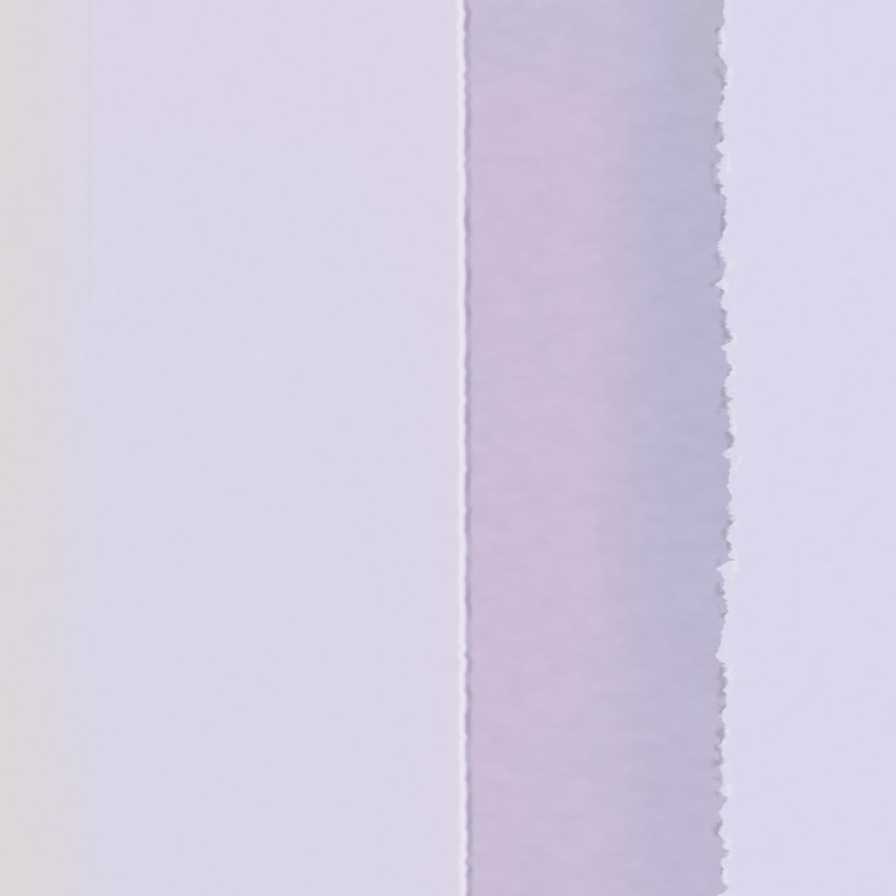
Give the GLSL for this background, as a WebGL 1 fragment shader.

```glsl
precision highp float;
// Pale lilac paper with a mauve watercolour band between torn vertical edges.

uniform vec2 u_resolution;

// Sine-free hash of a lattice point
float hash(vec2 p) {
  vec3 q = fract(vec3(p.xyx) * 0.1031);
  q += dot(q, q.yzx + 33.33);
  return fract((q.x + q.y) * q.z);
}

// Smooth value noise in 0..1
float noise(vec2 p) {
  vec2 cell = floor(p);
  vec2 f = fract(p);
  f = f * f * (3.0 - 2.0 * f);
  float low = mix(hash(cell), hash(cell + vec2(1.0, 0.0)), f.x);
  float high = mix(hash(cell + vec2(0.0, 1.0)), hash(cell + 1.0), f.x);
  return mix(low, high, f.y);
}

// Layered noise in about 0..1
float fbm(vec2 p) {
  float sum = 0.0;
  float weight = 0.5;
  for (int i = 0; i < 4; i++) {
    sum += weight * noise(p);
    p = p * 2.03 + 17.3;
    weight *= 0.5;
  }
  return sum / 0.9375;
}

// Soft vertical line around a centre
float ridge(float x, float centre, float width) {
  float d = (x - centre) / width;
  return exp(-d * d);
}

// Smooth step of a given softness around an edge
float edgeStep(float x, float edge, float softness) {
  return smoothstep(edge - softness, edge + softness, x);
}

// Sheet colour: warm at the far left, cool lavender further right
vec3 paperColor(vec2 uv) {
  vec3 warm = vec3(0.865, 0.845, 0.855);
  vec3 lilac = vec3(0.862, 0.840, 0.902);
  vec3 lavender = vec3(0.852, 0.842, 0.912);
  vec3 coolWhite = vec3(0.856, 0.848, 0.922);
  float drift = 0.05 * (fbm(uv * 3.0) - 0.5);
  float pinkness = 0.65 * smoothstep(0.55, 1.0, uv.y) + 0.6 * smoothstep(0.36, 0.52, uv.x);
  vec3 col = mix(lavender, lilac, clamp(pinkness, 0.0, 1.0));
  col = mix(warm, col, smoothstep(0.0, 0.14, uv.x + drift));
  col = mix(col, coolWhite, step(0.66, uv.x));
  float crease = ridge(uv.x, 0.100, 0.003) * smoothstep(0.45, 0.85, uv.y);
  return col - 0.008 * crease;
}

// Painted band: rosy on the left, bluish on the right, with cloudy washes
vec3 bandColor(vec2 uv) {
  vec3 rose = vec3(0.798, 0.742, 0.832);
  vec3 mauve = vec3(0.772, 0.744, 0.835);
  vec3 blueGrey = vec3(0.733, 0.716, 0.815);
  vec3 grey = vec3(0.735, 0.720, 0.785);
  float cloud = fbm(uv * vec2(7.0, 5.0) + 4.0);
  vec3 col = mix(mauve, rose, smoothstep(0.32, 0.65, cloud + 0.12 * (uv.y - 0.4)));
  float cool = edgeStep(uv.x + 0.05 * (cloud - 0.5), 0.705, 0.055);
  col = mix(col, blueGrey, cool * mix(0.65, 0.95, smoothstep(0.0, 0.5, uv.y)));
  float topGrey = smoothstep(0.75, 1.0, uv.y) * smoothstep(0.74, 0.80, uv.x);
  col = mix(col, grey, topGrey);
  float fibres = fbm(uv * vec2(45.0, 90.0)) - 0.5;
  return col + 0.028 * fibres;
}

void main() {
  vec2 uv = gl_FragCoord.xy / u_resolution;
  float soft = max(0.0012, 0.75 / u_resolution.x);

  // Slightly rough left edge, strongly frayed right edge
  float fine = noise(vec2(3.0, uv.y * 130.0)) - 0.5;
  float leftEdge = 0.5195 - 0.002 * (uv.y - 0.5) + 0.0025 * fine;
  float bulge = 0.009 * ridge(uv.y, 0.50, 0.17);
  float fray = fbm(vec2(uv.x * 35.0, uv.y * 85.0)) - 0.5;
  float rightEdge = 0.805 + bulge + 0.024 * fray;

  // Sheet and band
  float band = edgeStep(uv.x, leftEdge, soft) * (1.0 - edgeStep(uv.x, rightEdge, soft * 1.8));
  vec3 col = mix(paperColor(uv), bandColor(uv), band);

  // Bright lip and broken shadow along the left edge
  float lip = ridge(uv.x, leftEdge - 0.0045, 0.0035);
  col = mix(col, vec3(0.925, 0.900, 0.955), 0.85 * lip);
  float shade = ridge(uv.x, leftEdge + 0.0035, 0.0032);
  float broken = 0.35 + 0.65 * noise(vec2(9.0, uv.y * 75.0));
  col = mix(col, vec3(0.640, 0.600, 0.705), 0.75 * shade * broken);

  // Dark and light flecks where the right edge is torn
  float fleck = noise(vec2(uv.x * 150.0, uv.y * 115.0) + 21.0);
  float darkFleck = ridge(uv.x, rightEdge - 0.003, 0.005) * smoothstep(0.48, 0.85, fleck);
  float lightFleck = ridge(uv.x, rightEdge + 0.005, 0.004) * smoothstep(0.50, 0.15, 1.0 - fleck);
  col = mix(col, vec3(0.620, 0.600, 0.680), 0.65 * darkFleck);
  col = mix(col, vec3(0.915, 0.900, 0.940), 0.70 * lightFleck);

  // Paper grain
  float grain = noise(uv * 190.0) + noise(uv * 80.0 + 5.0) - 1.0;
  col += 0.006 * grain;
  gl_FragColor = vec4(col, 1.0);
}
```
